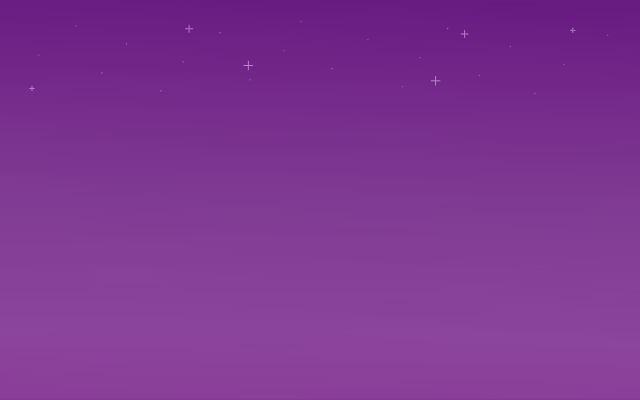
Give the GLSL for this background, as a WebGL 2 fragment shader.

```glsl
#version 300 es
precision highp float;
// Violet dusk sky with a soft tilted gradient, faint streaks and small stars near the top.

uniform vec2 u_resolution;
out vec4 fragColor;

const float PI = 3.14159265;

float hash(vec2 p) {
    vec3 q = fract(p.xyx * vec3(0.1031, 0.1030, 0.0973));
    q += dot(q, q.yzx + 33.33);
    return fract((q.x + q.y) * q.z);
}

float valueNoise(vec2 p) {
    vec2 cell = floor(p);
    vec2 f = smoothstep(0.0, 1.0, fract(p));
    float low = mix(hash(cell), hash(cell + vec2(1.0, 0.0)), f.x);
    float high = mix(hash(cell + vec2(0.0, 1.0)), hash(cell + vec2(1.0, 1.0)), f.x);
    return mix(low, high, f.y);
}

// Vertical sky colour; depth runs from 0 at the top to 1 at the bottom.
vec3 skyColor(float depth) {
    vec3 zenith = vec3(0.408, 0.106, 0.505);
    vec3 upper = vec3(0.458, 0.168, 0.543);
    vec3 middle = vec3(0.500, 0.230, 0.577);
    vec3 glow = vec3(0.546, 0.268, 0.610);
    vec3 base = vec3(0.541, 0.245, 0.600);
    vec3 color = mix(zenith, upper, clamp(depth / 0.25, 0.0, 1.0));
    color = mix(color, middle, clamp((depth - 0.25) / 0.25, 0.0, 1.0));
    color = mix(color, glow, clamp((depth - 0.5) / 0.33, 0.0, 1.0));
    return mix(color, base, smoothstep(0.83, 1.0, depth));
}

// Coverage of a thin upright cross with soft tips.
float crossStar(vec2 p, float radius, float width, float pixel) {
    vec2 a = abs(p);
    float nearAxis = min(a.x, a.y);
    float along = max(a.x, a.y);
    float line = clamp((0.5 * width - nearAxis) / pixel + 0.5, 0.0, 1.0);
    float tip = clamp((radius - along) / pixel + 0.5, 0.0, 1.0);
    return line * tip;
}

float dotStar(vec2 p, float radius, float pixel) {
    return clamp((radius - length(p)) / pixel + 0.5, 0.0, 1.0);
}

// Bright crosses in a wandering row; x spans the width, y is depth.
float crossField(vec2 p, float aspect, float pixel) {
    float cover = 0.0;
    for (int n = 0; n < 6; n++) {
        float i = float(n);
        float arch = sin(PI * i / 5.0);
        float x = 0.050 + 0.169 * i + 0.130 * mod(i, 2.0) * arch;
        float y = 0.142 + 0.079 * cos(2.825 * i - 0.165 * i * i);
        float radius = 0.0065 + 0.0055 * arch;
        cover = max(cover, crossStar(p - vec2(x * aspect, y), radius, 0.0022, pixel));
    }
    return cover;
}

// Faint specks, evenly spread across and scattered in depth.
float speckField(vec2 p, float aspect, float pixel) {
    float cover = 0.0;
    for (int n = 0; n < 20; n++) {
        float i = float(n);
        float x = 0.065 + 0.046 * i + 0.025 * (hash(vec2(i, 3.0)) - 0.5);
        float y = 0.05 + 0.19 * fract(0.46 + 0.618 * i);
        float strength = mix(0.6, 1.0, hash(vec2(i, 8.0)));
        cover = max(cover, strength * dotStar(p - vec2(x * aspect, y), 0.0015, pixel));
    }
    return cover;
}

void main() {
    vec2 uv = gl_FragCoord.xy / u_resolution;
    float aspect = u_resolution.x / u_resolution.y;
    float pixel = 1.0 / u_resolution.y;
    vec2 p = vec2(uv.x * aspect, 1.0 - uv.y);

    // Gradient leaning slightly down to the right
    float depth = p.y - 0.04 * (uv.x - 0.5);
    vec3 color = skyColor(clamp(depth, 0.0, 1.0));

    // Long, barely visible streaks
    color += 0.006 * (valueNoise(vec2(p.x * 3.0, depth * 45.0)) - 0.5);

    // Thin shade along the lower edge
    color *= 1.0 - 0.06 * smoothstep(0.994, 1.0, p.y);

    // Stars
    vec3 starColor = vec3(0.88, 0.74, 0.92);
    color = mix(color, starColor, 0.7 * crossField(p, aspect, pixel));
    color = mix(color, starColor, 0.55 * speckField(p, aspect, pixel));

    fragColor = vec4(color, 1.0);
}
```
